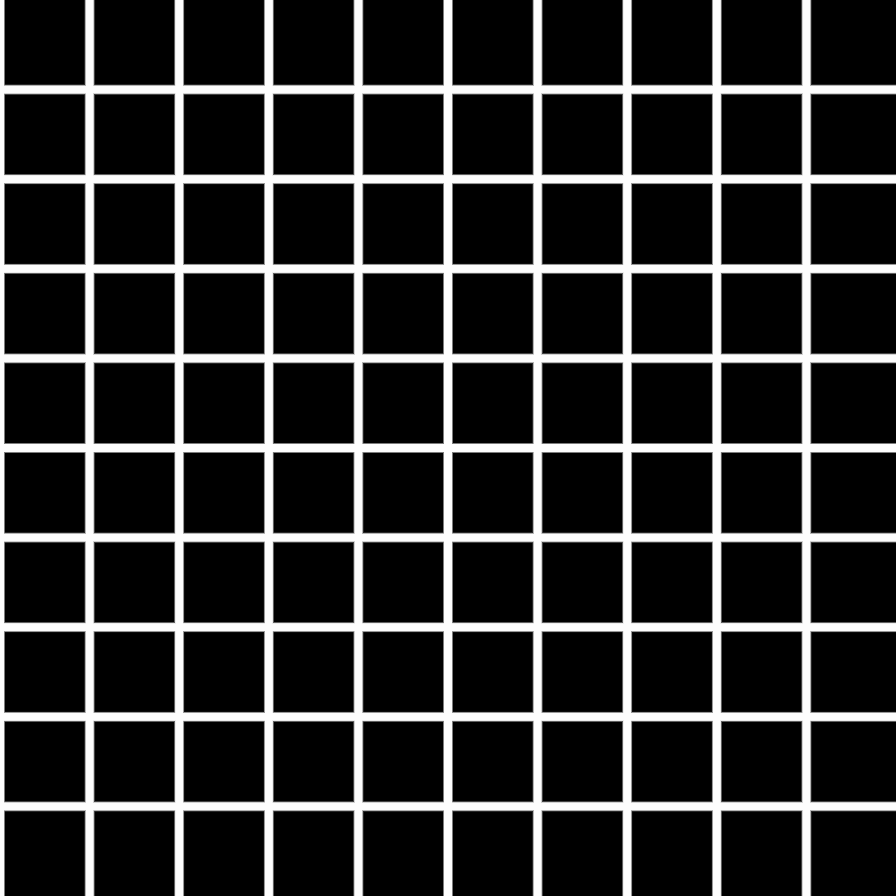
Write a three.js fragment shader that draws this pattern.

```glsl
// A ten by ten grid of black square tiles parted by even white lines.
// Each axis measures the distance to its nearest line; the frame has a half
// line on the left only, so the line indices are clamped at the other sides.

#define TILES 10.0                      // repeats across and down
#define LINE_WIDTH 0.1                  // share of one repeat
#define EDGE_SOFTNESS 0.02              // edge ramp, share of one repeat
#define FIRST_LINE vec2(0.0, 1.0)       // lowest line index, across and up
#define LAST_LINE vec2(TILES - 1.0)     // highest line index, across and up
#define TILE_COLOR vec3(0.0)
#define LINE_COLOR vec3(0.993)

varying vec2 vUv;

// Coverage of the vertical (x) and horizontal (y) lines at a grid position
vec2 lineCoverage(vec2 gridPos) {
  vec2 nearestLine = clamp(floor(gridPos + 0.5), FIRST_LINE, LAST_LINE);
  vec2 edgeDistance = abs(gridPos - nearestLine) - 0.5 * LINE_WIDTH;
  return clamp(0.5 - edgeDistance / EDGE_SOFTNESS, 0.0, 1.0);
}

void main() {
  vec2 coverage = lineCoverage(vUv * TILES);

  // Join both line directions over the tiles
  float lines = max(coverage.x, coverage.y);
  gl_FragColor = vec4(mix(TILE_COLOR, LINE_COLOR, lines), 1.0);
}
```
